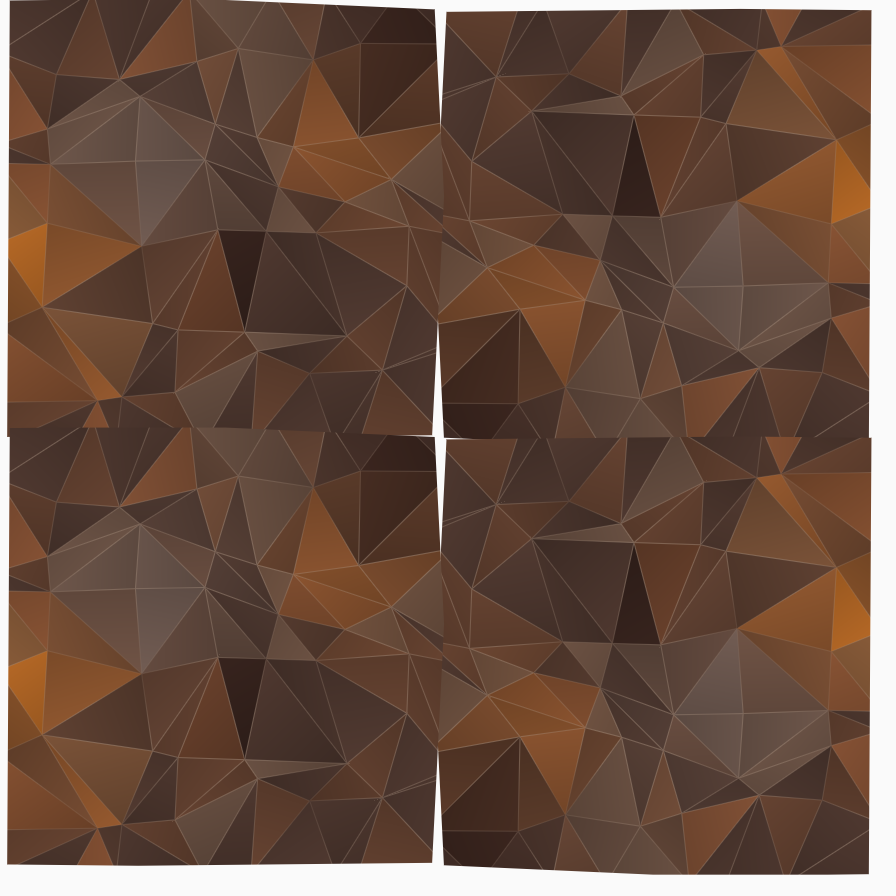
Write a Shadertoy shader that draws this background.

```glsl
// Low-poly mosaic: a square sheet of shaded triangles laid two by two, with the
// right column turned half round. Each sheet is a jittered grid split into
// triangles, tinted by a palette and soft accents, with pale hairline edges.

const float CELLS = 7.0;          // grid cells along one sheet
const float JITTER = 0.94;        // vertex scatter, below 1 keeps the mesh valid
const float SHEET = 0.4876;       // sheet side in canvas units
const float ROW_STEP = 0.4772;    // vertical spacing, sheets overlap slightly
const vec2 LEFT_ORIGIN = vec2(0.008, 0.5124);
const vec2 RIGHT_ORIGIN = vec2(0.485, 0.501);
const float LINE_HALF = 0.0006;   // hairline half width in canvas units
const float LINE_ALPHA = 0.46;
const float SHADE_SLOPE = 0.13;   // brightness gradient inside a triangle
const vec3 PAPER = vec3(0.98);
const vec3 LINE = vec3(0.66, 0.57, 0.50);
const vec3 BROWN = vec3(0.35, 0.23, 0.17);
const vec3 UMBER = vec3(0.28, 0.20, 0.17);
const vec3 TAUPE = vec3(0.38, 0.29, 0.24);
const vec3 RUST = vec3(0.46, 0.28, 0.18);
const vec3 AMBER = vec3(0.76, 0.43, 0.13);
const vec3 COPPER = vec3(0.52, 0.31, 0.16);
const vec3 GREY = vec3(0.39, 0.32, 0.29);
const vec3 DARK = vec3(0.19, 0.12, 0.10);

// Soft accents: centre and radius in sheet units, with their tints
const int ACCENTS = 8;
const vec3 ACCENT_SPOT[ACCENTS] = vec3[](
    vec3(0.03, 0.42, 0.09), vec3(0.16, 0.44, 0.10), vec3(0.80, 0.69, 0.13),
    vec3(0.16, 0.17, 0.09), vec3(0.34, 0.60, 0.15), vec3(0.55, 0.90, 0.12),
    vec3(0.51, 0.41, 0.09), vec3(0.90, 0.90, 0.12));
const vec3 ACCENT_TINT[ACCENTS] = vec3[](
    AMBER, COPPER, COPPER, COPPER, GREY, TAUPE, DARK, DARK);

vec2 hash2(vec2 p) {
    p = vec2(dot(p, vec2(127.1, 311.7)), dot(p, vec2(269.5, 183.3)));
    return fract(sin(p) * 43758.5);
}

float gradientNoise(vec2 p) {
    vec2 i = floor(p), f = p - i, s = f * f * (3.0 - 2.0 * f);
    vec2 o = vec2(0.0, 1.0);
    float a = dot(hash2(i) * 2.0 - 1.0, f);
    float b = dot(hash2(i + o.yx) * 2.0 - 1.0, f - o.yx);
    float c = dot(hash2(i + o) * 2.0 - 1.0, f - o);
    float d = dot(hash2(i + 1.0) * 2.0 - 1.0, f - 1.0);
    return mix(mix(a, b, s.x), mix(c, d, s.x), s.y);
}

// Scattered mesh vertex; border vertices sit just outside the sheet
vec2 vertex(vec2 id) {
    vec2 p = (id + JITTER * (hash2(id + 3.0) - 0.5)) / CELLS;
    p = mix(p, vec2(-0.02), lessThan(id, vec2(0.5)));
    return mix(p, vec2(1.02), greaterThan(id, vec2(CELLS - 0.5)));
}

float signedArea(vec2 a, vec2 b, vec2 c) {
    return (b.x - a.x) * (c.y - a.y) - (b.y - a.y) * (c.x - a.x);
}

// Distance to a counter-clockwise triangle, negative inside
float triangleDistance(vec2 p, vec2 a, vec2 b, vec2 c) {
    return -min(min(signedArea(a, b, p) / length(b - a),
                    signedArea(b, c, p) / length(c - b)),
                    signedArea(c, a, p) / length(a - c));
}

// Flat tint from the palette and accents, with a linear shade across it
vec3 triangleColor(vec2 p, vec2 centre, vec2 seed) {
    vec2 h = hash2(seed);
    vec3 tint = h.x < 0.36 ? BROWN : h.x < 0.68 ? UMBER : h.x < 0.84 ? TAUPE : RUST;
    for (int i = 0; i < ACCENTS; i++) {
        vec2 d = (centre - ACCENT_SPOT[i].xy) / ACCENT_SPOT[i].z;
        tint = mix(tint, ACCENT_TINT[i], exp(-dot(d, d)));
    }
    float angle = 6.2832 * h.y;
    float slope = dot(p - centre, vec2(cos(angle), sin(angle))) * CELLS;
    return tint * (0.94 + 0.12 * h.y + SHADE_SLOPE * slope);
}

vec3 sheetColor(vec2 p, float px) {
    vec4 sum = vec4(0.0);
    float edge = 1.0;
    for (int k = 0; k < 9; k++) {
        vec2 id = floor(p * CELLS) + vec2(k % 3, k / 3) - 1.0;
        if (min(id.x, id.y) < 0.0 || max(id.x, id.y) >= CELLS) continue;
        vec2 a = vertex(id), b = vertex(id + vec2(1.0, 0.0));
        vec2 c = vertex(id + 1.0), d = vertex(id + vec2(0.0, 1.0));
        // Split along the diagonal that leaves the fuller triangles
        bool useAC = min(signedArea(a, b, c), signedArea(a, c, d))
                   > min(signedArea(a, b, d), signedArea(b, c, d));
        for (int t = 0; t < 2; t++) {
            vec2 u = t == 0 ? a : (useAC ? a : b);
            vec2 v = t == 0 ? b : c;
            vec2 w = t == 0 ? (useAC ? c : d) : d;
            float dist = triangleDistance(p, u, v, w);
            float cover = clamp(0.5 - dist / px, 0.0, 1.0);
            if (cover <= 0.0) continue;
            vec3 color = triangleColor(p, (u + v + w) / 3.0, id + 17.0 + 31.0 * float(t));
            sum += vec4(color, 1.0) * cover;
            edge = min(edge, abs(dist));
        }
    }
    float line = clamp(0.5 + (LINE_HALF / SHEET - edge) / px, 0.0, 1.0);
    float fade = clamp(0.75 + gradientNoise(p * 5.0), 0.2, 1.0);
    return mix(sum.rgb / max(sum.a, 0.001), LINE, line * fade * LINE_ALPHA);
}

// Slightly crooked sheet outline, positive inside
float sheetInside(vec2 p) {
    float top = 1.0 - 0.045 * max(p.x - 0.5, 0.0) - 0.012 * max(0.1 - p.x, 0.0);
    float bottom = 0.02 * max(p.x - 0.3, 0.0) - 0.01 * p.x;
    float right = 1.0 - 0.05 * abs(p.y - 0.55);
    float left = 0.006 * p.y;
    return min(min(top - p.y, p.y - bottom), min(right - p.x, p.x - left));
}

void mainImage(out vec4 fragColor, in vec2 fragCoord) {
    vec2 canvas = fragCoord / iResolution.xy;
    float px = 1.0 / (min(iResolution.x, iResolution.y) * SHEET);
    vec3 color = PAPER;
    // Right column first, then the left; lower sheets overlap upper ones
    for (int k = 0; k < 4; k++) {
        bool turned = k < 2;
        vec2 origin = turned ? RIGHT_ORIGIN : LEFT_ORIGIN;
        origin.y -= ROW_STEP * float(k % 2);
        vec2 p = (canvas - origin) / SHEET;
        if (turned) p = 1.0 - p;
        float cover = clamp(0.5 + sheetInside(p) / px, 0.0, 1.0);
        if (cover > 0.0) color = mix(color, sheetColor(p, px), cover);
    }
    fragColor = vec4(color, 1.0);
}
```
